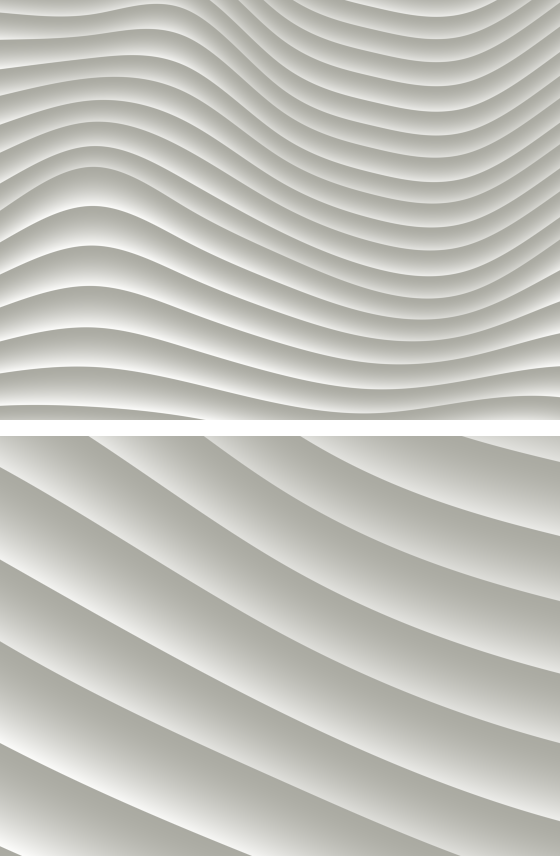
Top, the full canvas; bottom, a detail of the centre.
A WebGL 1 fragment shader for this texture:

```glsl
precision highp float;

uniform vec2 u_resolution;

const vec3 SHADOW = vec3(0.668, 0.668, 0.635);
const vec3 LIGHT = vec3(1.0, 1.0, 0.995);
const float SPACING = 0.0564;
const float BASE_HEIGHT = 0.278;
const float SPANS = 6.0;

float hash(float n) {
  n = fract(n * 0.1031 + 0.37);
  n *= n + 33.33;
  return fract(n * (n + n));
}

// Cubic B-spline weight of a knot at signed distance d
float knot(float d) {
  float outer = max(2.0 - abs(d), 0.0);
  float inner = max(1.0 - abs(d), 0.0);
  return (outer * outer * outer - 4.0 * inner * inner * inner) / 6.0;
}

// Relief of the upper, middle and lower ridges along x
vec3 relief(float x) {
  return knot(x + 1.0) * vec3(0.313, 0.078, 0.070)
       + knot(x) * vec3(0.300, 0.214, 0.116)
       + knot(x - 1.0) * vec3(0.274, 0.378, 0.139)
       + knot(x - 2.0) * vec3(0.368, 0.215, 0.094)
       + knot(x - 3.0) * vec3(0.080, 0.115, 0.035)
       + knot(x - 4.0) * vec3(0.028, 0.017, 0.005)
       + knot(x - 5.0) * vec3(-0.023, -0.007, 0.049)
       + knot(x - 6.0) * vec3(0.151, 0.151, 0.071)
       + knot(x - 7.0) * vec3(0.300, 0.304, 0.0);
}

// Blend of the three reliefs for ridge k, counted downwards
float lift(vec3 shape, float k) {
  float upper = clamp(-k / 7.0, 0.0, 1.0);
  float lower = clamp(k / 5.0, 0.0, 1.2);
  return mix(mix(shape.y, shape.x, upper), shape.z, lower);
}

float ridgeHeight(vec3 shape, float k) {
  float jitter = (hash(k + 20.0) - 0.5) * 0.008;
  return BASE_HEIGHT - SPACING * k + lift(shape, k) + jitter;
}

void main() {
  vec2 uv = gl_FragCoord.xy / u_resolution;
  float pixel = 1.0 / u_resolution.y;
  float x = uv.x * SPANS;
  vec3 shape = relief(x);

  // Nearest ridge edges above and below
  float above = 10.0;
  float below = -10.0;
  float band = 0.0;
  for (int i = -15; i <= 10; i++) {
    float k = float(i);
    float edge = ridgeHeight(shape, k);
    if (edge >= uv.y) {
      above = min(above, edge);
    } else if (edge > below) {
      below = edge;
      band = k;
    }
  }

  // True thickness of the sloping band
  float stepX = 0.02;
  float run = stepX / SPANS * u_resolution.x / u_resolution.y;
  float rise = lift(relief(x + stepX), band) - lift(shape, band);
  float slope = rise / run;
  float height = above - below;
  float thickness = height * inversesqrt(1.0 + slope * slope);

  // Shade swells downwards and breaks off at the lower edge
  float depth = clamp((above - uv.y) / height, 0.0, 1.0);
  float peak = mix(0.44, 1.0, smoothstep(0.03, 0.078, thickness));
  float softness = 1.4 * pixel * sqrt(1.0 + slope * slope);
  float cut = smoothstep(0.0, softness, uv.y - below);
  float glow = peak * pow(depth, 1.7) * cut;

  gl_FragColor = vec4(mix(SHADOW, LIGHT, glow), 1.0);
}
```
